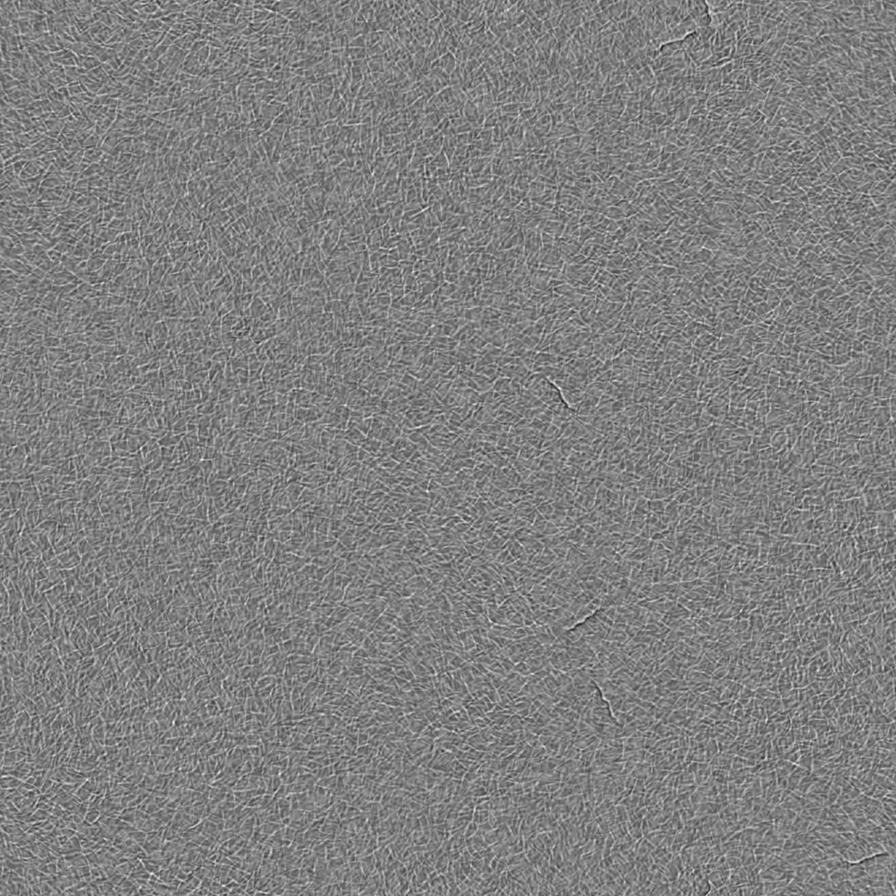
A three.js fragment shader for this texture map:

```glsl
// Fine matted-fibre grey map: layers of short bent strands follow a slowly turning
// flow. Each strand is a bright line with dark flanks, so the mean stays mid grey.
// Soft grain fills the gaps and a few thin wandering cracks are laid on top.

varying vec2 vUv;

const vec3 MID_GREY = vec3(0.502);
const int FIBRE_LAYERS = 5;
const float FIRST_CELLS = 64.0;      // strands across the canvas, first layer
const float CELLS_STEP = 8.0;        // extra strands in each further layer
const float FIBRE_WIDTH = 0.00135;
const float FIBRE_CONTRAST = 0.092;
const float FIBRE_BEND = 0.7;
const float ANGLE_SPREAD = 2.3;      // random turn about the flow, radians
const float FLOW_ANGLE = 0.4;
const float FLOW_TURN = 2.4;
const float FLOW_CELLS = 4.0;
const float PATCH_CELLS = 11.0;
const float GRAIN_CELLS = 330.0;
const float GRAIN_CONTRAST = 0.2;
const int CRACKS = 6;
const float CRACK_REACH = 0.032;
const float CRACK_WIDTH = 0.0014;
const float CRACK_WANDER = 0.014;
const float CRACK_CONTRAST = 0.38;

vec3 hash3(vec2 p) {
  vec3 q = fract(p.xyx * vec3(0.1031, 0.1030, 0.0973));
  q += dot(q, q.yxz + 33.33);
  return fract((q.xxy + q.yzz) * q.zyx);
}

// Tiling value noise, 0 to 1
float noise(vec2 uv, float cells) {
  vec2 p = uv * cells;
  vec2 c = floor(p);
  vec2 f = p - c;
  f = f * f * (3.0 - 2.0 * f);
  vec2 a = mod(c, cells);
  vec2 b = mod(c + 1.0, cells);
  return mix(mix(hash3(a).x, hash3(vec2(b.x, a.y)).x, f.x),
             mix(hash3(vec2(a.x, b.y)).x, hash3(b).x, f.x), f.y);
}

// Coordinates along and across a direction
vec2 alongAcross(vec2 d, float angle) {
  float c = cos(angle);
  float s = sin(angle);
  return vec2(c * d.x + s * d.y, c * d.y - s * d.x);
}

// One layer of strands, one per cell
float fibres(vec2 uv, float cells, float seed, float flow) {
  vec2 p = uv * cells;
  vec2 home = floor(p);
  float sum = 0.0;
  for (int j = -1; j <= 1; j++) {
    for (int i = -1; i <= 1; i++) {
      vec2 cell = home + vec2(float(i), float(j));
      vec2 key = mod(cell, cells) + seed * 131.0;
      vec3 place = hash3(key);
      vec3 shape = hash3(key + 57.0);
      vec2 d = alongAcross(p - cell - place.xy,
                           flow + (place.z - 0.5) * ANGLE_SPREAD);
      d.y += (shape.x - 0.5) * FIBRE_BEND * d.x * d.x;
      float t = d.y / (FIBRE_WIDTH * cells * mix(0.8, 1.25, shape.z));
      float t2 = t * t;
      float taper = 1.0 - smoothstep(0.4, 1.0, abs(d.x));
      sum += mix(0.35, 1.1, shape.y) * taper * (1.0 - t2) * exp(-0.5 * t2);
    }
  }
  return sum;
}

// Sparse wandering lines, dark on one side and bright on the other
float cracks(vec2 uv) {
  float sum = 0.0;
  for (int i = 0; i < CRACKS; i++) {
    float id = float(i);
    vec3 h = hash3(vec2(id * 7.0 + 3.0, 19.0));
    vec2 d = alongAcross(fract(uv - h.xy + 0.5) - 0.5, (h.z - 0.5) * 3.0);
    vec2 track = vec2(d.x + id * 0.13, 0.37);
    float wander = noise(track, 50.0) + 0.4 * noise(track, 140.0) - 0.7;
    float t = (d.y - CRACK_WANDER * wander) / CRACK_WIDTH;
    float taper = 1.0 - smoothstep(0.5, 1.0, abs(d.x) / CRACK_REACH);
    sum += taper * t * exp(-0.5 * t * t);
  }
  return sum;
}

void main() {
  float flow = FLOW_ANGLE + FLOW_TURN * (noise(vUv, FLOW_CELLS) - 0.5);
  float strands = 0.0;
  for (int i = 0; i < FIBRE_LAYERS; i++) {
    float layer = float(i);
    strands += fibres(vUv, FIRST_CELLS + CELLS_STEP * layer, layer + 1.0, flow);
  }

  // Slow change in strength, then fine grain and cracks
  float strength = mix(0.8, 1.2, noise(vUv, PATCH_CELLS));
  float relief = FIBRE_CONTRAST * strength * strands;
  relief += GRAIN_CONTRAST * (noise(vUv, GRAIN_CELLS) - 0.5);
  relief += CRACK_CONTRAST * cracks(vUv);
  gl_FragColor = vec4(clamp(MID_GREY + relief, 0.0, 1.0), 1.0);
}
```
